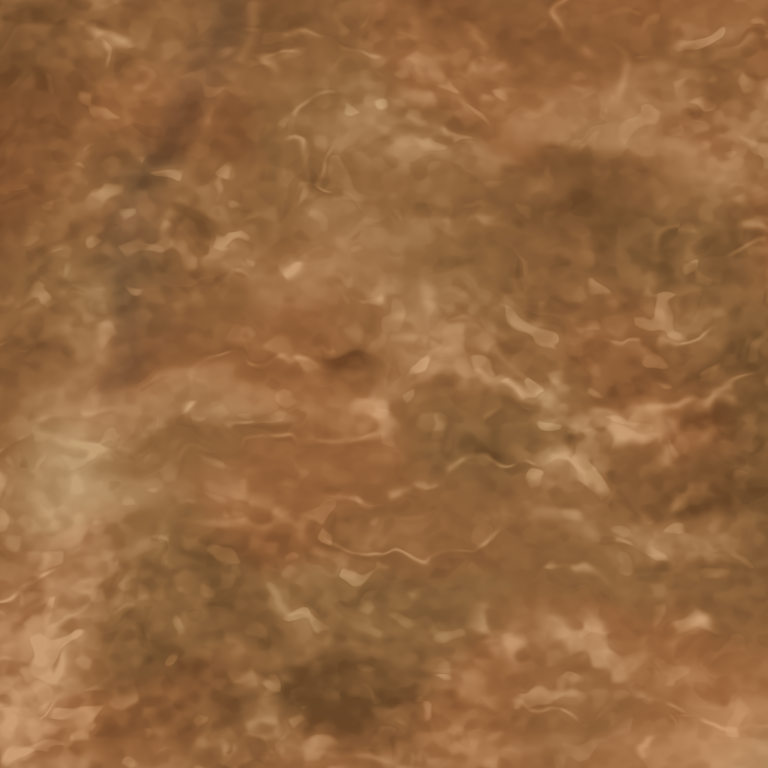
Reproduce this texture procedurally as a Shadertoy shader.

```glsl
vec3 hash3(vec2 cell) {
    vec3 h = vec3(dot(cell, vec2(127.1, 311.7)), dot(cell, vec2(269.5, 183.3)), dot(cell, vec2(419.2, 371.9)));
    return fract(sin(h) * 43758.55);
}

// Smooth cellular noise: each jittered point spreads its own value
float blotch(vec2 p) {
    vec2 cell = floor(p);
    float total = 0.0, weight = 0.0;
    for (int y = -1; y <= 1; y++)
    for (int x = -1; x <= 1; x++) {
        vec2 neighbour = cell + vec2(x, y);
        vec3 h = hash3(neighbour);
        vec2 d = neighbour + h.xy - p;
        float w = exp(-4.5 * dot(d, d));
        total += w * h.z;
        weight += w;
    }
    return total / weight;
}

// Shaded dent with an arched, crisper upper rim
float hollow(vec2 p, vec2 center, vec2 size) {
    vec2 q = (p - center) / size;
    q.y += 0.35 * q.x * q.x;
    return exp(-dot(q, q)) * (1.0 - smoothstep(0.3, 0.6, q.y));
}

float band(float x, float center, float width) {
    float d = (x - center) / width;
    return exp(-d * d);
}

void mainImage(out vec4 fragColor, in vec2 fragCoord) {
    vec2 uv = fragCoord / iResolution.y;

    // Bend the bedding, then crumple it at a small scale
    vec2 rough = vec2(blotch(uv * 9.0 + 3.0), blotch(uv * 9.0 + 37.0)) - 0.5;
    vec2 crumple = vec2(blotch(uv * 34.0 + 5.0), blotch(uv * 34.0 + 47.0)) - 0.5;
    vec2 p = uv + 0.04 * rough + 0.022 * crumple;
    p.y += 0.03 * sin(6.0 * uv.x + 2.5) + 0.012 * sin(13.0 * uv.x + 5.0 * uv.y);

    // Patches from broad stains down to fine grain, rougher in places
    float broad = blotch(p * vec2(3.0, 5.5) + 11.0);
    float streak = blotch(p * vec2(8.0, 19.0) + 23.0);
    float fine = blotch(p * vec2(25.0, 44.0) + 51.0);
    float grain = blotch(uv * vec2(66.0, 78.0) + 7.0);
    float coarse = 0.6 + 0.8 * smoothstep(0.3, 0.7, blotch(uv * vec2(4.0, 6.0) + 61.0));
    float tone = 0.46 + 0.32 * (broad - 0.5) + 0.38 * (streak - 0.5)
               + coarse * (0.28 * (fine - 0.5) + 0.25 * (grain - 0.5));

    // Short, broken pale creases with shadow on one side
    for (int i = 0; i < 3; i++) {
        float k = float(i);
        float level = blotch(p * vec2(2.6 + 2.0 * k, 7.0 + 4.0 * k) + 71.0 + 19.0 * k) - 0.5;
        float broken = smoothstep(0.45, 0.75, blotch(uv * vec2(9.0, 12.0) + 91.0 + 13.0 * k));
        float flecks = smoothstep(0.3, 0.8, blotch(uv * vec2(38.0, 46.0) + 29.0 * k));
        tone += 0.42 * broken * flecks * band(level, 0.0, 0.04);
        tone -= 0.16 * broken * smoothstep(0.02, 0.08, level) * exp(-9.0 * max(level, 0.0));
    }

    // Bright chips and small dark pits
    float chips = blotch(p * vec2(42.0, 58.0) + 143.0);
    tone += 0.22 * coarse * smoothstep(0.72, 0.92, chips) - 0.10 * (1.0 - smoothstep(0.08, 0.25, chips));

    // Hollows and shaded margins
    vec2 q = uv + 0.03 * rough + 0.018 * crumple;
    float shade = 0.45 * hollow(q, vec2(0.74, 0.74), vec2(0.17, 0.13))
                + 0.48 * hollow(q, vec2(0.20, 0.13), vec2(0.09, 0.11))
                + 0.55 * hollow(q, vec2(0.44, 0.12), vec2(0.11, 0.08))
                + 0.50 * hollow(q, vec2(0.45, 0.535), vec2(0.04, 0.025));
    float margin = 0.30 * band(q.x, 1.0, 0.10) * band(q.y, 0.48, 0.25)
                 + 0.32 * band(q.x, 0.0, 0.08) * band(q.y, 0.80, 0.25);
    tone -= shade + margin;

    // Grey gully and the pale wash beside it
    float gullyX = 0.13 + 0.26 * (q.y - 0.46) + 0.02 * sin(15.0 * q.y);
    float gully = band(q.x, gullyX, 0.033) * smoothstep(0.42, 0.52, q.y);
    float wash = band(q.x, 0.02 + 0.19 * q.y, 0.06) * (1.0 - smoothstep(0.45, 0.95, q.y));
    float corner = band(q.x, 0.98, 0.20) * band(q.y, 0.0, 0.12);
    tone += 0.32 * wash + 0.22 * corner - 0.26 * gully;
    tone += 0.30 * grain * band(q.x, gullyX + 0.04, 0.01) * smoothstep(0.65, 0.85, q.y);

    // Umber, ochre and sand
    vec3 umber = vec3(0.45, 0.295, 0.165);
    vec3 ochre = vec3(0.59, 0.405, 0.24);
    vec3 sand = vec3(0.75, 0.58, 0.41);
    tone = clamp(tone, -0.1, 1.1);
    vec3 color = tone < 0.5 ? mix(umber, ochre, tone * 2.0) : mix(ochre, sand, tone * 2.0 - 1.0);

    // Rusty and olive stains, greyer dust in the gully
    float rust = blotch(p * vec2(6.0, 9.0) + 131.0) - 0.5;
    color += rust * vec3(0.05, -0.015, -0.015);
    color += (0.6 * gully + 0.2 * wash) * vec3(-0.015, 0.012, 0.035);
    fragColor = vec4(color, 1.0);
}
```
